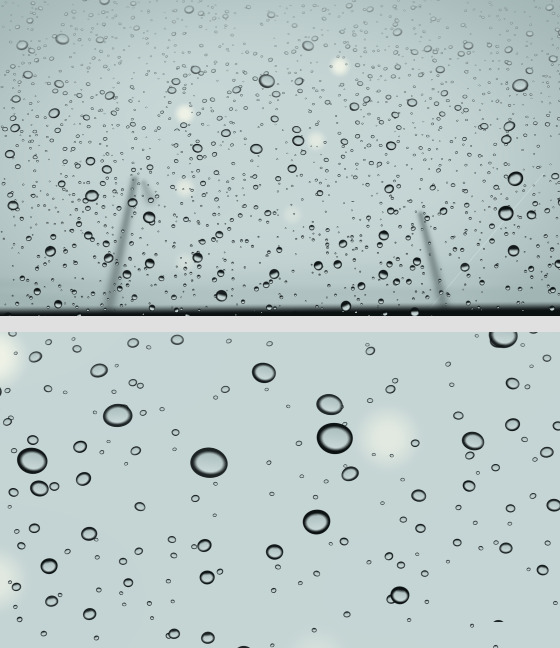
Top: the whole. Bottom: its middle third, enlarged.
Give the GLSL for this texture, as a WebGL 2 fragment shader.

```glsl
#version 300 es
precision highp float;
// Rain drops on a pale window pane, with blurred posts and lights behind it.

#define PALE vec3(0.775, 0.838, 0.836)
#define SHADE vec3(0.635, 0.71, 0.71)
#define POST vec3(0.42, 0.48, 0.485)
#define INK vec3(0.045, 0.065, 0.068)
#define GLOW vec3(0.95, 0.96, 0.91)
#define BIG_SHARE 0.36
#define MID_SHARE 0.46
#define SMALL_SHARE 0.56
#define SPECK_SHARE 0.44
#define TOP_CONTRAST 0.48

uniform vec2 u_resolution;
out vec4 fragColor;

vec3 hash3(vec2 p) {
  vec3 q = fract(p.xyx * vec3(0.1031, 0.1030, 0.0973));
  q += dot(q, q.yxz + 33.33);
  return fract((q.xxy + q.yzz) * q.zyx);
}

float noise(vec2 p) {
  vec2 i = floor(p), f = fract(p);
  f = f * f * (3.0 - 2.0 * f);
  float low = mix(hash3(i).x, hash3(i + vec2(1, 0)).x, f.x);
  float high = mix(hash3(i + vec2(0, 1)).x, hash3(i + vec2(1, 1)).x, f.x);
  return mix(low, high, f.y);
}

float segment(vec2 p, vec2 a, vec2 b) {
  vec2 d = b - a;
  return length(p - a - d * clamp(dot(p - a, d) / dot(d, d), 0.0, 1.0));
}

// Soft post that widens towards its foot.
float post(vec2 p, vec2 foot, vec2 tip, float width) {
  float w = width * mix(1.4, 0.8, clamp((p.y - foot.y) / (tip.y - foot.y), 0.0, 1.0));
  float d = segment(p, foot, tip) / w;
  return exp(-d * d);
}

vec3 scenery(vec2 p, float aspect) {
  // Sky, dimmer towards the corners and near the sill
  vec2 c = (p - vec2(0.48 * aspect, 0.5)) / vec2(aspect, 1.0);
  float rim = smoothstep(0.2, 0.72, length(c));
  float dim = 0.9 * rim * (0.5 + 0.5 * rim);
  dim += 0.16 * (noise(p * vec2(2.0, 2.6) + 4.0) - 0.4);
  float bands = noise(vec2(p.x * 1.5, p.y * 38.0));
  dim += smoothstep(0.2, 0.05, p.y) * (0.05 + 0.35 * bands);
  vec3 col = mix(PALE, SHADE, clamp(dim, 0.0, 1.0));

  // Posts and a faint scratch
  float left = post(p, vec2(0.335, -0.02), vec2(0.425, 0.43), 0.016);
  float hook = post(p, vec2(0.475, 0.37), vec2(0.455, 0.42), 0.014);
  float right = post(p, vec2(1.405, 0.03), vec2(1.332, 0.32), 0.014);
  col = mix(col, POST, 0.7 * max(max(left, 0.6 * hook), right));
  float scratch = segment(p, vec2(1.34, 0.0), vec2(1.72, 0.45));
  col += 0.05 * smoothstep(0.003, 0.0, scratch);

  // Out-of-focus lights in two descending columns
  for (int i = 0; i < 6; i++) {
    float row = float(i / 2), side = float(i % 2);
    vec2 at = vec2(0.585 + side * (0.49 - 0.075 * row), 0.64 - 0.235 * row + 0.15 * side);
    float disc = smoothstep(0.042, 0.008, length(p - at));
    col = mix(col, GLOW, disc * (0.9 - 0.28 * row));
  }

  // Dark sill, thicker on the right
  float sill = 0.010 + 0.016 * p.x / aspect;
  return mix(col, INK, smoothstep(sill + 0.024, sill - 0.010, p.y));
}

// One drop per grid cell at most; each column is shifted to break up rows.
vec3 drops(vec3 col, vec2 p, float size, vec2 radii, float share, float seed) {
  float column = floor(p.x / size);
  vec3 lane = hash3(vec2(column, seed));
  vec2 g = vec2(p.x / size, p.y / size + lane.x * 7.0);
  vec2 id = floor(g);
  vec3 a = hash3(id + seed * 17.0);
  vec3 b = hash3(id + seed * 31.0 + 9.0);
  float odds = share * (0.45 + 1.1 * lane.y) * (0.75 + 0.5 * p.y);
  if (a.z > odds) return col;

  float r = mix(radii.x, radii.y, b.x * b.x);
  vec2 room = vec2(0.48 - 1.3 * r / size);
  vec2 d = (g - id - 0.5 - (a.xy * 2.0 - 1.0) * room) * size;
  float y = clamp(p.y, 0.0, 1.0);
  float high = smoothstep(0.55, 1.0, y);
  r *= mix(1.0, 0.8, high);

  // Tilted, flatter towards the top
  float t = (b.y - 0.6) * 0.8;
  vec2 q = mat2(cos(t), sin(t), -sin(t), cos(t)) * d / r;
  q.y *= mix(1.0, 1.25, smoothstep(0.1, 0.7, y)) + 0.12 * (b.z - 0.5);
  q.x *= 1.0 + 0.12 * q.y * (b.z - 0.4);

  // Dark lens with a bright window whose place depends on height
  float soft = (0.75 / u_resolution.y + 0.0010 * high) / r;
  float body = smoothstep(soft, -soft, length(q) - 1.0);
  vec2 mid = vec2(0.16 * (b.y - 0.5), mix(-0.22, 0.18, y));
  vec2 span = mix(vec2(0.74, 0.56), vec2(0.80, 0.74), smoothstep(0.1, 0.75, y));
  float edge = length((q - mid) / span) - 1.0;
  edge = max(edge, q.y - mix(0.1, 0.9, smoothstep(0.1, 0.7, y)));
  float window = smoothstep(soft + 0.16, -soft - 0.16, edge);

  // Window clears downwards; the lens edge thins to grey higher up
  vec3 lit = mix(SHADE, PALE, clamp(0.7 - 0.6 * q.y, 0.0, 1.1));
  float fade = (1.0 - TOP_CONTRAST) * high + 0.12 * b.z;
  vec3 lens = mix(INK, col, fade);
  return mix(col, mix(lens, lit, window), body * mix(1.0, 0.9, high));
}

void main() {
  vec2 p = gl_FragCoord.xy / u_resolution.y;
  vec3 col = scenery(p, u_resolution.x / u_resolution.y);
  col = drops(col, p, 0.027, vec2(0.0020, 0.0046), SPECK_SHARE, 1.0);
  col = drops(col, p, 0.044, vec2(0.0045, 0.0092), SMALL_SHARE, 2.0);
  col = drops(col, p, 0.075, vec2(0.0090, 0.0170), MID_SHARE, 3.0);
  col = drops(col, p, 0.130, vec2(0.0150, 0.0290), BIG_SHARE, 5.0);
  fragColor = vec4(col, 1.0);
}
```
